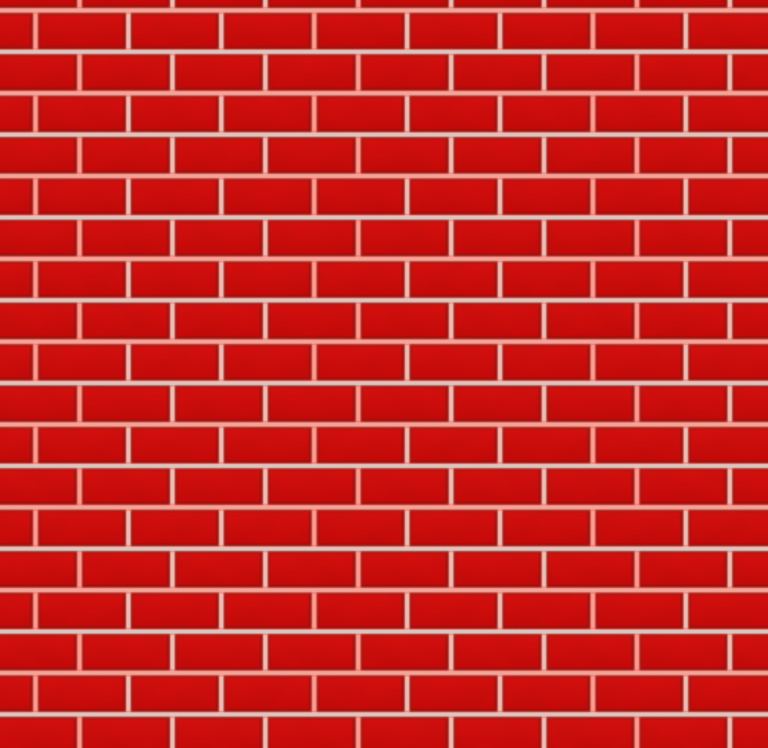
A WebGL 1 fragment shader for this pattern:

```glsl
precision highp float;

uniform vec2 u_resolution;

// Coverage of a soft mortar line, given the distance to its centre
float mortarLine(float dist, float pixel) {
  float blur = max(0.0027, 0.7 * pixel);
  return 1.0 - smoothstep(0.0037 - blur, 0.0037 + blur, dist);
}

// Mortar whose thin edges are stained by the brick
vec3 layMortar(vec3 base, vec3 mortar, float cover) {
  vec3 stained = mix(vec3(0.91, 0.38, 0.35), mortar, smoothstep(0.3, 1.0, cover));
  return mix(base, stained, cover);
}

// Shadow that fades from a brick edge inwards
float edgeShadow(float dist, float reach) {
  return 1.0 - smoothstep(0.0036, 0.0036 + reach, dist);
}

// Faint mottling from layered sines, about -1 to 1
float mottle(vec2 p) {
  float waves = sin(p.x * 71.0 + 2.0 * sin(p.y * 53.0));
  waves += 0.6 * sin(p.y * 137.0 + 1.7 * sin(p.x * 113.0));
  return waves / 1.6;
}

void main() {
  vec2 uv = gl_FragCoord.xy / u_resolution;
  float pixel = 1.0 / u_resolution.x;
  vec2 pitch = vec2(0.121, 0.0538);

  // Running bond: courses counted downwards, every other one shifted
  float course = (1.0 - uv.y) * 18.063 - 0.25;
  float oddCourse = step(1.0, mod(floor(course) + 0.5, 2.0));
  float column = uv.x * 8.267 - mix(0.382, 0.856, oddCourse);

  // Distances to the left/top and right/bottom joint centres
  vec2 cell = fract(vec2(column, course));
  vec2 leftTop = cell * pitch;
  vec2 rightBottom = (1.0 - cell) * pitch;
  vec2 nearest = min(leftTop, rightBottom);

  // Brick face: lit from above, darker along the right and bottom
  vec3 color = mix(vec3(0.83, 0.065, 0.055), vec3(0.75, 0.035, 0.03), cell.y);
  color *= 1.0 + 0.012 * mottle(uv);
  float shadow = max(edgeShadow(rightBottom.x, 0.0056), edgeShadow(rightBottom.y, 0.0056));
  shadow = max(shadow, 0.45 * max(edgeShadow(leftTop.x, 0.005), edgeShadow(leftTop.y, 0.005)));
  color = mix(color, vec3(0.46, 0.1, 0.08), 0.85 * shadow);

  // Upright joints: every third one is pink
  float pinkUpright = 1.0 - step(1.0, mod(floor(column + 0.5) + 0.5, 3.0));
  vec3 upright = mix(vec3(0.91, 0.75, 0.71), vec3(0.98, 0.61, 0.56), pinkUpright);
  color = layMortar(color, upright, mortarLine(nearest.x, pixel));

  // Bed joints: pink and pale grey in turn
  float paleBed = step(1.0, mod(floor(course + 0.5) + 0.5, 2.0));
  vec3 bed = mix(vec3(0.96, 0.64, 0.59), vec3(0.87, 0.77, 0.74), paleBed);
  color = layMortar(color, bed, mortarLine(nearest.y, pixel));

  gl_FragColor = vec4(color, 1.0);
}
```
